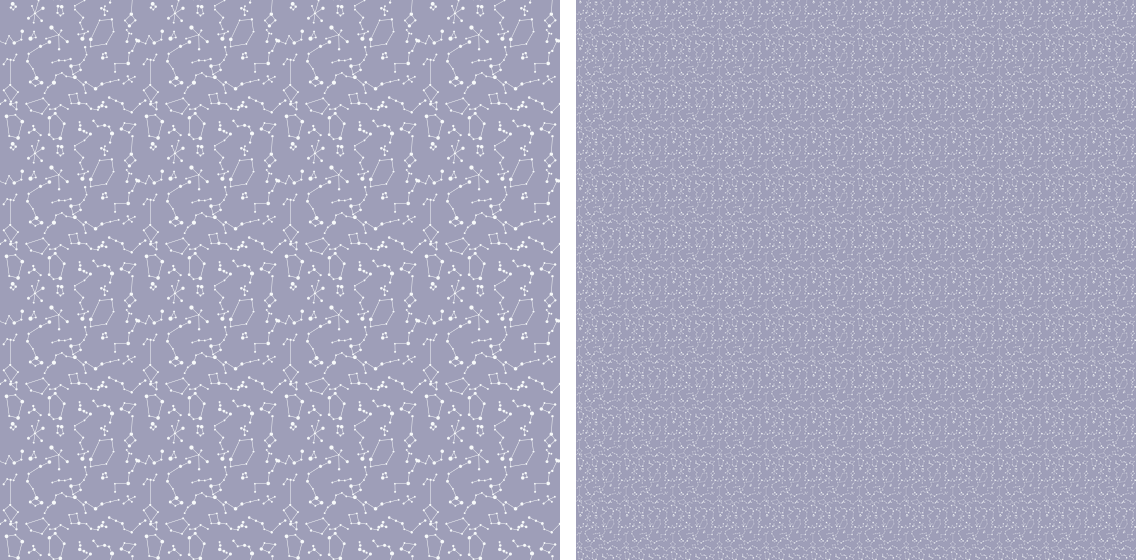
Left: one tile. Right: repeated 3 by 3.
This pattern is drawn by a WebGL 2 fragment shader. Its source:

```glsl
#version 300 es
precision highp float;
// Small white constellations on dusty lavender, in a tile repeated 4 x 4.
// Each tile is a wrapped 6 x 6 grid; every cell hashes one figure of stars
// joined by hairlines: a ring, a chain, a dipper or a hub with spokes.

uniform vec2 u_resolution;
out vec4 fragColor;

const float TAU = 6.28319;
const int REPEATS = 4;
const int CELLS = 6;
const int RING = 0, CHAIN = 1, DIPPER = 2, HUB = 3;

// Integer hash giving three values from 0 to 1
vec3 hash3(ivec3 p) {
  uvec3 v = uvec3(p + 17) * 1664525u + 1013904223u;
  for (int i = 0; i < 2; i++) {
    v.x += v.y * v.z;
    v.y += v.z * v.x;
    v.z += v.x * v.y;
    v ^= v >> 16u;
  }
  return vec3(v >> 8u) / exp2(24.0);
}

// Position (xy, about -1 to 1) and radius (z, in cells) of star k of n
vec3 star(ivec2 cell, int k, int n, int kind) {
  vec3 h = hash3(ivec3(cell, k + 2));
  float i = float(k), count = float(n);
  vec2 pos;
  if (kind == CHAIN) {
    float x = 2.0 * i / (count - 1.0) - 1.0;
    pos = vec2(x + 0.25 * (h.x - 0.5), 0.7 * (h.y - 0.5) + 0.4 * x * x - 0.15);
  } else if (kind == DIPPER && k > 3) {
    pos = vec2(0.2 - 1.2 * (i - 3.0) / (count - 4.0), 0.5 * (h.y - 0.5));
  } else if (kind == DIPPER) {
    float a = TAU * 0.25 * (i - 1.0) + 0.7 * (h.x - 0.5);
    pos = vec2(0.6, 0.0) + vec2(0.4, 0.35) * vec2(cos(a), sin(a));
  } else if (kind == HUB && k == 0) {
    pos = 0.3 * (h.xy - 0.5);
  } else {
    float slots = kind == HUB ? count - 1.0 : count;
    float a = TAU * (i + 0.6 * (h.x - 0.5)) / slots;
    pos = vec2(cos(a), 0.65 * sin(a)) * mix(0.6, 1.0, h.y);
  }
  return vec3(pos, mix(0.038, 0.09, h.z * h.z * h.z));
}

float segment(vec2 p, vec2 a, vec2 b) {
  vec2 pa = p - a, ba = b - a;
  return length(pa - ba * clamp(dot(pa, ba) / dot(ba, ba), 0.0, 1.0));
}

// Distances to the nearest line (x) and star edge (y) of one cell's figure
vec2 constellation(vec2 p, ivec2 cell) {
  vec3 place = hash3(ivec3(cell, 0));
  vec3 pick = hash3(ivec3(cell, 1));
  // Large and small figures alternate, so neighbours seldom cross
  bool large = ((cell.x + cell.y) & 1) == 0;
  float size = large ? mix(0.58, 0.9, pick.x) : mix(0.26, 0.42, pick.x);
  int n = large ? 5 + int(pick.y * 3.0) : 3 + int(pick.y * 3.0);
  int kind = pick.z < 0.25 ? RING : pick.z < 0.6 ? CHAIN : pick.z < 0.82 ? DIPPER : HUB;
  if (kind == DIPPER || kind == HUB) n = max(n, 4);

  float turn = TAU * place.z;
  mat2 spin = mat2(cos(turn), sin(turn), -sin(turn), cos(turn));
  p = spin * (p - 0.5 - 0.24 * (place.xy - 0.5)) / size;

  vec3 first = star(cell, 0, n, kind), previous = first;
  vec2 nearest = vec2(9.0, length(p - first.xy) * size - first.z);
  for (int k = 1; k < n; k++) {
    vec3 current = star(cell, k, n, kind);
    vec2 origin = kind == HUB ? first.xy : previous.xy;
    float line = segment(p, origin, current.xy);
    // Close the ring, or the bowl of the dipper
    if ((kind == RING && k == n - 1) || (kind == DIPPER && k == 3))
      line = min(line, segment(p, current.xy, first.xy));
    float dot_edge = length(p - current.xy) * size - current.z;
    nearest = min(nearest, vec2(line * size, dot_edge));
    previous = current;
  }
  return nearest;
}

void main() {
  float across = float(REPEATS * CELLS);
  vec2 grid = gl_FragCoord.xy / u_resolution * across;
  float pixel = across / min(u_resolution.x, u_resolution.y);
  ivec2 home = ivec2(floor(grid));

  // Figures reach into adjoining cells
  vec2 nearest = vec2(9.0);
  for (int y = -1; y <= 1; y++)
    for (int x = -1; x <= 1; x++) {
      ivec2 id = home + ivec2(x, y);
      ivec2 wrapped = (id + CELLS) % CELLS;
      nearest = min(nearest, constellation(grid - vec2(id), wrapped));
    }

  // Coverage of a hairline thinner than a pixel, and of the star discs
  float d = nearest.x / pixel, halfWidth = 0.0105 / pixel;
  float line = clamp(min(d + 0.5, halfWidth) - max(d - 0.5, -halfWidth), 0.0, 1.0);
  float disc = clamp(0.5 - nearest.y / pixel, 0.0, 1.0);

  vec3 lavender = vec3(0.62, 0.62, 0.72);
  vec3 starWhite = vec3(0.97, 0.98, 0.98);
  fragColor = vec4(mix(lavender, starWhite, max(line, disc)), 1.0);
}
```
